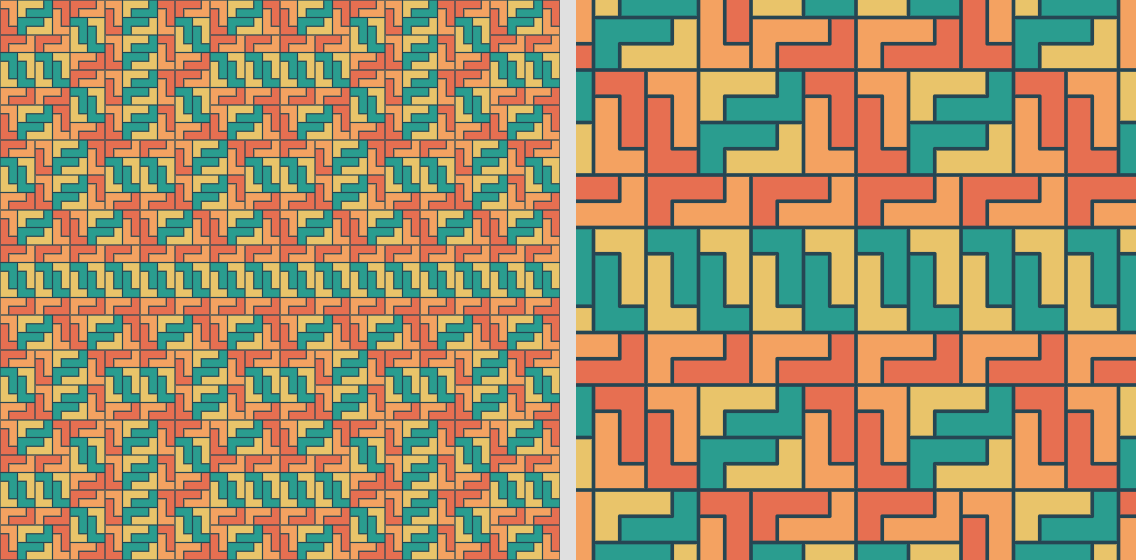
Left: the whole. Right: its middle third, enlarged.
Write a Shadertoy shader that draws this pattern.

```glsl
// Table tiling: a domino splits again and again into four half-size dominoes,
// two side by side in the middle and one turned across each end. Every final
// domino is cut into two L-shaped pieces, coloured by its place in its parent.

#define LEVELS 4           // substitution steps
#define LINE_WIDTH 0.14    // in cells; a final domino is 2 by 4 cells
#define INK    vec3(0.149, 0.275, 0.325)
#define TEAL   vec3(0.165, 0.616, 0.561)
#define YELLOW vec3(0.914, 0.769, 0.416)
#define ORANGE vec3(0.957, 0.635, 0.380)
#define RED    vec3(0.906, 0.435, 0.318)

float side(float x) { return x < 0.0 ? -1.0 : 1.0; }

// Move p into the half-size child domino that holds it.
// Sets the colours of the child's lower and upper L pieces.
vec2 descend(vec2 p, out vec3 lower, out vec3 upper) {
    p *= 2.0;
    if (abs(p.y) < 2.0) {                 // upright middle pair
        bool left = p.x < 0.0;
        lower = left ? YELLOW : TEAL;
        upper = left ? TEAL : YELLOW;
        return vec2(p.x - side(p.x), p.y);
    }
    bool top = p.y > 0.0;                 // end piece, turned a quarter
    lower = top ? RED : ORANGE;
    upper = top ? ORANGE : RED;
    p.y -= 3.0 * side(p.y);
    return vec2(-p.y, p.x);
}

// Distance to the domino outline and to the stepped cut through it.
float lineDistance(vec2 p) {
    float outline = min(1.0 - abs(p.x), 2.0 - abs(p.y));
    float spine = length(vec2(p.x, max(abs(p.y) - 1.0, 0.0)));
    float arm = abs(p.y + side(p.x));
    return min(outline, min(spine, arm));
}

void mainImage(out vec4 fragColor, in vec2 fragCoord) {
    // Two upright dominoes, each 2 by 4, fill the square canvas
    vec2 p = 4.0 * fract(fragCoord / iResolution.y) - 2.0;
    p.x -= side(p.x);
    float pixel = 4.0 / iResolution.y;

    vec3 lower = YELLOW, upper = TEAL;
    for (int i = 0; i < LEVELS; i++) {
        p = descend(p, lower, upper);
        pixel *= 2.0;
    }

    // Piece colour, then the ink line with a one-pixel soft edge
    vec3 color = p.y < -side(p.x) ? lower : upper;
    float ink = clamp((0.5 * LINE_WIDTH - lineDistance(p)) / pixel + 0.5, 0.0, 1.0);
    fragColor = vec4(mix(color, INK, ink), 1.0);
}
```
